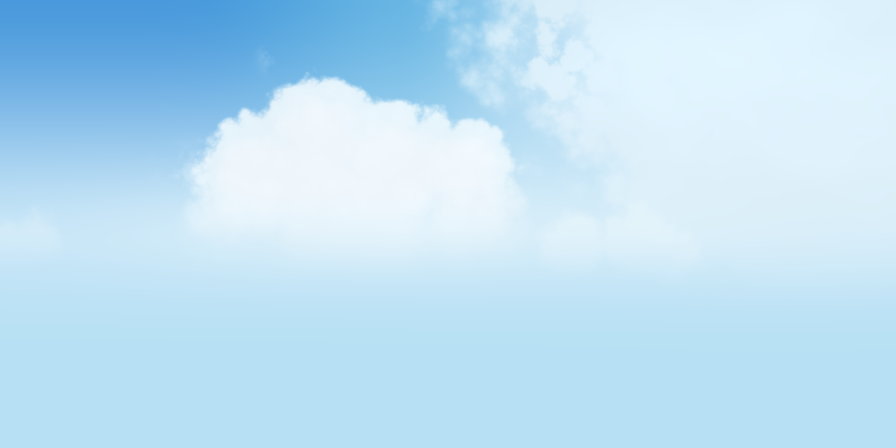
Give the GLSL for this texture, as a Shadertoy shader.

```glsl
vec2 hash2(vec2 cell) {
    vec2 q = vec2(dot(cell, vec2(127.1, 311.7)), dot(cell, vec2(269.5, 183.3)));
    return fract(sin(q) * 43758.5);
}

// Distance to the nearest scattered cell centre
float cellular(vec2 p) {
    vec2 cell = floor(p), f = fract(p);
    float nearest = 2.0;
    for (int j = -1; j <= 1; j++)
        for (int i = -1; i <= 1; i++) {
            vec2 o = vec2(i, j);
            vec2 r = o + hash2(cell + o) - f;
            nearest = min(nearest, dot(r, r));
        }
    return sqrt(nearest);
}

// Rounded puffs in octaves, centred near zero
float billow(vec2 p) {
    float sum = 0.0, amp = 0.5;
    for (int i = 0; i < 5; i++) {
        sum += amp * (0.45 - cellular(p));
        p = mat2(1.6, 1.2, -1.2, 1.6) * p + 3.7;
        amp *= 0.5;
    }
    return sum;
}

// Slow layered sines for soft shading
float drift(vec2 p) {
    float sum = 0.0, amp = 0.5;
    for (int i = 0; i < 4; i++) {
        sum += amp * sin(p.x + 1.7 * sin(p.y)) * cos(p.y + 1.3 * sin(p.x * 0.7));
        p = mat2(1.5, 1.1, -1.1, 1.5) * p + 1.9;
        amp *= 0.55;
    }
    return sum;
}

float puff(vec2 p, vec2 centre, float radius) {
    return length(p - centre) - radius;
}

float glow(vec2 p, vec2 centre, vec2 size) {
    vec2 q = (p - centre) / size;
    return exp(-dot(q, q));
}

float mainCloud(vec2 p) {
    vec3 puffs[8] = vec3[8](
        vec3(0.715, 0.670, 0.150), vec3(0.600, 0.595, 0.152),
        vec3(0.860, 0.605, 0.162), vec3(0.950, 0.630, 0.115),
        vec3(1.035, 0.625, 0.108), vec3(1.040, 0.510, 0.120),
        vec3(0.520, 0.520, 0.095), vec3(0.780, 0.500, 0.200));
    float d = 1.0;
    for (int i = 0; i < 8; i++) d = min(d, puff(p, puffs[i].xy, puffs[i].z));
    return d;
}

// Deep blue at the upper left, paling to the right and downward
vec3 skyColour(vec2 p) {
    float blue = smoothstep(0.44, 1.04, p.y);
    blue *= 1.0 - 0.22 * smoothstep(0.45, 0.95, p.x) - 0.55 * smoothstep(0.88, 1.25, p.x);
    vec3 zenith = mix(vec3(0.28, 0.595, 0.86), vec3(0.30, 0.66, 0.87), smoothstep(0.3, 1.0, p.x));
    vec3 upper = mix(vec3(0.775, 0.897, 0.967), zenith, blue);
    return mix(vec3(0.722, 0.880, 0.957), upper, smoothstep(0.22, 0.50, p.y));
}

void mainImage(out vec4 fragColor, in vec2 fragCoord) {
    vec2 p = fragCoord / iResolution.xy * vec2(2.0, 1.0);
    float fine = billow(p * 13.0);
    float broad = billow(p * 5.0 + 8.0);
    float shade = drift(p * vec2(7.0, 10.0));
    vec3 col = skyColour(p);

    // Broad bank on the right with a ragged left edge
    float down = 1.0 - p.y;
    float edge = 1.02 + 0.25 * down + 0.85 * down * down;
    float bankDepth = p.x - edge + 0.30 * broad + 0.20 * fine + 0.03 * shade;
    float bank = smoothstep(-0.05, 0.16, bankDepth) * smoothstep(0.28, 0.66, p.y);
    float gap = glow(p, vec2(1.23, 0.87), vec2(0.09, 0.13));
    bank *= 1.0 - 0.75 * gap * smoothstep(0.10, -0.12, fine + 0.5 * broad);
    vec3 bankColour = vec3(0.880, 0.945, 0.980) + 0.012 * shade;
    bankColour += 0.03 * glow(p, vec2(1.70, 0.85), vec2(0.45, 0.2));
    col = mix(col, bankColour, 0.88 * bank);

    // Thin wisps left of the main cloud
    float wisps = glow(p, vec2(0.42, 0.61), vec2(0.05, 0.05))
                + 0.4 * glow(p, vec2(0.595, 0.87), vec2(0.02, 0.03));
    col = mix(col, vec3(0.85, 0.93, 0.98), 0.5 * wisps * smoothstep(-0.05, 0.15, fine));

    // Haze under the clouds
    float haze = 0.58 * glow(p, vec2(0.85, 0.49), vec2(0.60, 0.11))
               + 0.30 * glow(p, vec2(1.75, 0.50), vec2(0.55, 0.14));
    col = mix(col, vec3(0.905, 0.963, 0.985), haze);

    // Main cumulus, crisp above and dissolving at its base
    float d = mainCloud(p) - 0.075 * fine - 0.02 * broad;
    float softness = mix(0.06, 0.013, smoothstep(0.43, 0.64, p.y));
    float body = smoothstep(softness, -softness, d) * smoothstep(0.37, 0.60, p.y);
    vec3 white = mix(vec3(0.900, 0.955, 0.983), vec3(0.950, 0.973, 0.990),
                     smoothstep(0.01, -0.09, d));
    white += 0.010 * shade + 0.015 * fine;
    col = mix(col, white, 0.96 * body);

    // Low clouds on both sides
    float low = min(puff(p, vec2(1.28, 0.455), 0.073), puff(p, vec2(1.42, 0.455), 0.075));
    low = min(low, puff(p, vec2(1.49, 0.43), 0.068));
    low = smoothstep(0.02, -0.025, low - 0.06 * fine) * smoothstep(0.35, 0.52, p.y);
    col = mix(col, vec3(0.905, 0.960, 0.983), 0.75 * low);
    float left = min(puff(p, vec2(0.01, 0.44), 0.065), puff(p, vec2(0.085, 0.465), 0.052));
    left = smoothstep(0.02, -0.03, left - 0.06 * fine) * smoothstep(0.38, 0.50, p.y);
    col = mix(col, vec3(0.865, 0.940, 0.98), 0.6 * left);

    fragColor = vec4(clamp(col, 0.0, 1.0), 1.0);
}
```
